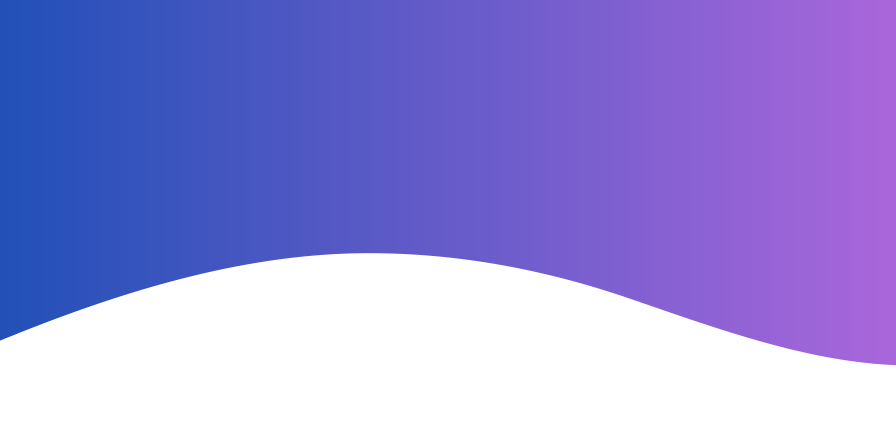
This background is drawn by a Shadertoy shader. Its source:

```glsl
// A blue to violet horizontal gradient above a smooth white wave.

const vec3 BLUE = vec3(0.130, 0.315, 0.718);
const vec3 VIOLET = vec3(0.665, 0.402, 0.860);
const vec3 WHITE = vec3(1.0);

// Knots hold position x, height y and slope z.
const vec3 LEFT_EDGE = vec3(0.0, 0.2396, 0.82);
const vec3 CREST = vec3(0.4115, 0.4349, 0.0);
const vec3 DESCENT = vec3(0.7031, 0.3333, -0.688);
const vec3 RIGHT_EDGE = vec3(1.0, 0.1849, -0.08);

// Cubic Hermite height between two knots
float hermite(float x, vec3 a, vec3 b) {
    float span = b.x - a.x;
    float t = (x - a.x) / span;
    float u = 1.0 - t;
    float rise = mix(a.y, b.y, t * t * (3.0 - 2.0 * t));
    return rise + span * t * u * (u * a.z - t * b.z);
}

float waveHeight(float x) {
    if (x < CREST.x) return hermite(x, LEFT_EDGE, CREST);
    if (x < DESCENT.x) return hermite(x, CREST, DESCENT);
    return hermite(x, DESCENT, RIGHT_EDGE);
}

// Coverage below an edge, softened over one pixel
float coverBelow(float y, float edge, float pixel) {
    return clamp(0.5 + (edge - y) / pixel, 0.0, 1.0);
}

void mainImage(out vec4 fragColor, in vec2 fragCoord) {
    vec2 uv = fragCoord / iResolution.xy;

    // Sky gradient
    vec3 color = mix(BLUE, VIOLET, uv.x);

    // White wave
    float wave = coverBelow(uv.y, waveHeight(uv.x), 1.0 / iResolution.y);
    color = mix(color, WHITE, wave);

    fragColor = vec4(color, 1.0);
}
```
